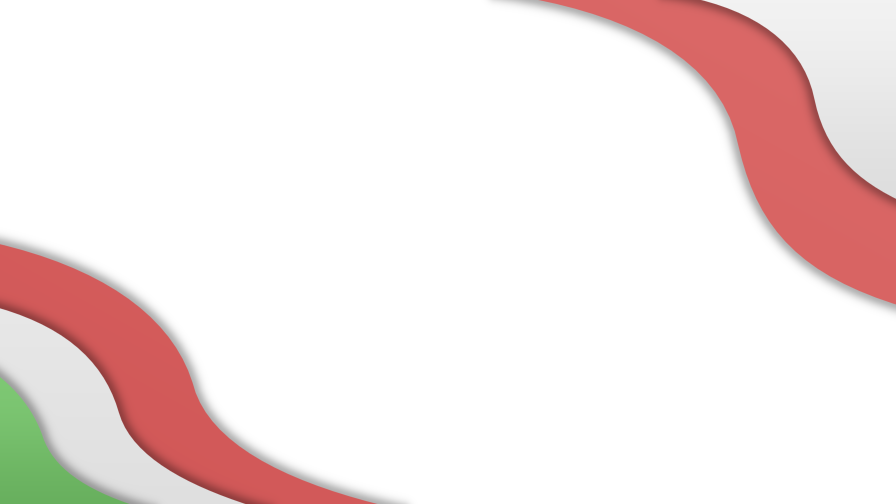
Write a WebGL 2 fragment shader that draws this background.

```glsl
#version 300 es
precision highp float;

uniform vec2 u_resolution;
out vec4 fragColor;

const float ASPECT = 16.0 / 9.0;
const int STEPS = 18;
const float SHADOW_WIDTH = 0.015;
const float SHADOW_STRENGTH = 0.30;

const vec3 WHITE = vec3(1.0);
const vec3 RED_DEEP = vec3(0.815, 0.335, 0.335);
const vec3 RED_LIGHT = vec3(0.86, 0.415, 0.41);
const vec3 GRAY_DARK = vec3(0.865);
const vec3 GRAY_LIGHT = vec3(0.95);
const vec3 GREEN_DARK = vec3(0.40, 0.68, 0.36);
const vec3 GREEN_LIGHT = vec3(0.49, 0.78, 0.45);

// Each wave edge is two cubic curves sharing their middle point
const vec2 LEFT_RED[7] = vec2[7](
    vec2(-0.069, 0.530), vec2(0.174, 0.486), vec2(0.336, 0.387), vec2(0.382, 0.241),
    vec2(0.412, 0.116), vec2(0.579, 0.037), vec2(0.799, -0.012));
const vec2 LEFT_GRAY[7] = vec2[7](
    vec2(-0.069, 0.405), vec2(0.111, 0.370), vec2(0.204, 0.294), vec2(0.236, 0.181),
    vec2(0.262, 0.090), vec2(0.382, 0.030), vec2(0.532, -0.014));
const vec2 LEFT_GREEN[7] = vec2[7](
    vec2(-0.069, 0.296), vec2(0.012, 0.255), vec2(0.060, 0.201), vec2(0.083, 0.139),
    vec2(0.104, 0.069), vec2(0.174, 0.023), vec2(0.301, -0.014));
const vec2 RIGHT_RED[7] = vec2[7](
    vec2(0.984, 1.014), vec2(1.231, 0.981), vec2(1.431, 0.889), vec2(1.465, 0.711),
    vec2(1.505, 0.537), vec2(1.597, 0.438), vec2(1.852, 0.375));
const vec2 RIGHT_GRAY[7] = vec2[7](
    vec2(1.319, 1.014), vec2(1.486, 0.991), vec2(1.593, 0.919), vec2(1.616, 0.803),
    vec2(1.641, 0.683), vec2(1.718, 0.623), vec2(1.852, 0.574));

vec2 cubic(vec2 a, vec2 b, vec2 c, vec2 d, float t) {
    float s = 1.0 - t;
    return s * s * s * a + 3.0 * s * t * (s * b + t * c) + t * t * t * d;
}

// Signed distance to a wave edge, negative on its lower left side
float waveDistance(vec2 p, vec2 w[7]) {
    float nearest = 1e5;
    float side = 1.0;
    vec2 start = w[0];
    for (int i = 1; i <= 2 * STEPS; i++) {
        int k = i <= STEPS ? 0 : 3;
        float t = float(i <= STEPS ? i : i - STEPS) / float(STEPS);
        vec2 end = cubic(w[k], w[k + 1], w[k + 2], w[k + 3], t);
        vec2 along = end - start;
        vec2 offset = p - start;
        float h = clamp(dot(offset, along) / dot(along, along), 0.0, 1.0);
        float d = length(offset - along * h);
        if (d < nearest) {
            nearest = d;
            side = along.x * offset.y - along.y * offset.x < 0.0 ? -1.0 : 1.0;
        }
        start = end;
    }
    return nearest * side;
}

// Lay a filled sheet over the base, with a soft shadow around it
vec3 layer(vec3 base, vec3 fill, float d) {
    float pixel = 1.0 / u_resolution.y;
    float reach = max(d, 0.0) / SHADOW_WIDTH;
    vec3 shaded = base * (1.0 - SHADOW_STRENGTH * exp(-reach * reach));
    return mix(fill, shaded, smoothstep(-0.7 * pixel, 0.7 * pixel, d));
}

void main() {
    vec2 uv = gl_FragCoord.xy / u_resolution;
    vec2 p = uv * vec2(ASPECT, 1.0);

    // Sheet gradients
    vec3 red = mix(RED_DEEP, RED_LIGHT, 0.5 * (uv.x + uv.y));
    vec3 leftGray = mix(GRAY_DARK, GRAY_LIGHT, 0.1 + p.y);
    vec3 rightGray = mix(GRAY_DARK, GRAY_LIGHT, smoothstep(0.55, 1.05, uv.y));
    vec3 green = mix(GREEN_DARK, GREEN_LIGHT, smoothstep(-0.05, 0.25, p.y));

    // Lower left corner
    vec3 color = layer(WHITE, red, waveDistance(p, LEFT_RED));
    color = layer(color, leftGray, waveDistance(p, LEFT_GRAY));
    color = layer(color, green, waveDistance(p, LEFT_GREEN));

    // Upper right corner
    color = layer(color, red, -waveDistance(p, RIGHT_RED));
    color = layer(color, rightGray, -waveDistance(p, RIGHT_GRAY));

    fragColor = vec4(color, 1.0);
}
```
